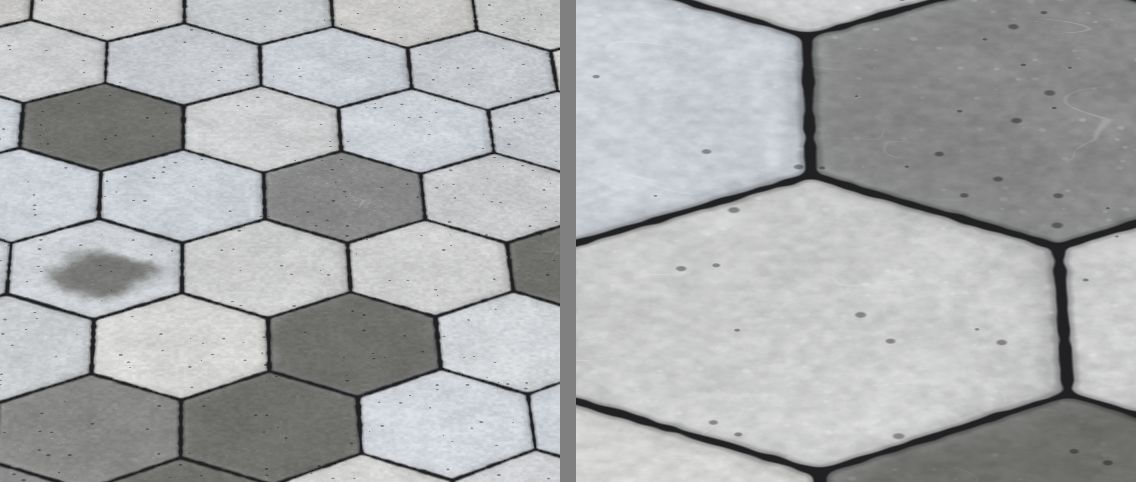
Left, the full canvas; right, a detail of the centre.
Give the GLSL for this texture, as a Shadertoy shader.

```glsl
// Worn concrete hexagon pavers seen in perspective, some of them damp and dark.

const float ROW = 0.8660254;                       // row pitch for a tile pitch of 1
const vec3 PALE = vec3(0.835, 0.845, 0.855);
const vec3 GREY = vec3(0.755, 0.765, 0.775);
const vec3 DAMP = vec3(0.425, 0.425, 0.412);
const vec3 JOINT = vec3(0.13, 0.13, 0.137);

float hash(vec2 p) {
    vec3 q = fract(vec3(p.xyx) * 0.1031);
    q += dot(q, q.yzx + 33.33);
    return fract((q.x + q.y) * q.z);
}

float noise(vec2 p) {
    vec2 i = floor(p), f = fract(p);
    f = f * f * (3.0 - 2.0 * f);
    return mix(mix(hash(i), hash(i + vec2(1, 0)), f.x),
               mix(hash(i + vec2(0, 1)), hash(i + vec2(1, 1)), f.x), f.y);
}

float fbm(vec2 p) {
    float sum = 0.0, amp = 0.5;
    for (int i = 0; i < 5; i++) {
        sum += amp * noise(p);
        p = mat2(1.6, 1.2, -1.2, 1.6) * p + 7.3;
        amp *= 0.5;
    }
    return sum;
}

// Maps canvas coordinates (y down, height 1) to the ground, in tile pitches.
vec2 groundPlane(vec2 canvas) {
    mat3 camera = mat3(0.353, 0.0091, 0.018,
                       -0.0139, 0.1342, -0.0333,
                       0.7242, 0.5545, 1.0);
    vec3 g = inverse(camera) * vec3(canvas, 1.0);
    return vec2(g.x / g.z + 0.5, g.y / g.z * ROW);
}

vec2 nearestCentre(vec2 p) {
    vec2 cell = vec2(1.0, 2.0 * ROW);
    vec2 a = round(p / cell) * cell;
    vec2 b = (floor(p / cell) + 0.5) * cell;
    return distance(p, a) < distance(p, b) ? a : b;
}

// Signed distance to a hexagon with two vertical sides.
float hexagon(vec2 p, float apothem) {
    vec2 mirror = vec2(-ROW, 0.5);
    p = abs(p.yx);
    p -= 2.0 * min(dot(mirror, p), 0.0) * mirror;
    p -= vec2(clamp(p.x, -0.57735 * apothem, 0.57735 * apothem), apothem);
    return length(p) * sign(p.y);
}

// Damp tiles lie along diagonals of the lattice; x = column, y = row.
float dampness(vec2 id) {
    float diagonal = id.x + id.y;
    bool wet = id.x == id.y + 2.0 || (diagonal <= 1.0 && id.y + diagonal >= 2.0);
    return wet ? (diagonal == 0.0 ? 0.72 : 0.98) : 0.0;
}

// Soft-edged damp patch inside a tile.
float dampPatch(vec2 p, float wobble) {
    float r = length((p - vec2(0.03, 0.10)) / vec2(0.31, 0.28));
    return 1.0 - smoothstep(0.55, 1.15, r + (wobble - 0.5) * 0.8);
}

// Randomly placed round flecks, one per grid cell at most.
float flecks(vec2 p, float scale, float share) {
    vec2 cell = floor(p * scale), f = fract(p * scale);
    vec2 spot = 0.3 + 0.4 * vec2(hash(cell + 3.1), hash(cell + 8.7));
    float radius = mix(0.08, 0.28, hash(cell + 5.3));
    return step(hash(cell), share) * (1.0 - smoothstep(radius * 0.4, radius, length(f - spot)));
}

// Thin curved scuffs that appear in worn places only.
float scratches(vec2 p, float tilt) {
    float line = abs(noise(vec2(p.x + p.y * tilt, p.y - p.x * tilt) * vec2(5.0, 13.0)) - 0.5);
    return (1.0 - smoothstep(0.0, 0.025, line)) * smoothstep(0.58, 0.75, noise(p * 7.0 + 4.0));
}

vec3 concrete(vec2 p, vec2 local, vec2 id, float edge, float nearness) {
    float seed = hash(id + 41.0);
    float mottle = fbm(p * 5.0 + 50.0), grain = fbm(p * 38.0 + 90.0);
    float tone = 0.25 + 0.5 * nearness + 0.45 * (seed - 0.5) + 1.3 * (mottle - 0.48);
    vec3 pale = mix(GREY, PALE, clamp(tone, -0.2, 1.25));
    pale += mix(vec3(0.012, 0.0, -0.018), vec3(-0.012, 0.0, 0.018), hash(id + 17.0));

    // Damp staining with a drier, worn rim
    float damp = dampness(id);
    damp *= 1.0 - 0.22 * smoothstep(-0.07, -0.01, edge) * mottle;
    if (id.x == id.y - 1.0) damp = max(damp, 0.88 * dampPatch(local, mottle));
    vec3 color = mix(pale, DAMP + 0.06 * (mottle - 0.5), damp);

    // Bevel shading, grain, flecks, pits and scuffs
    float bevel = smoothstep(-0.065, -0.015, edge);
    color -= bevel * (0.045 + 0.07 * local.x) * (1.0 - 0.7 * damp);
    color += (grain - 0.48) * mix(0.13, 0.08, damp);
    float wear = flecks(p + 60.0, 24.0, 0.14) * 0.6 + scratches(p + 30.0, seed - 0.5) * 0.55;
    color = mix(color, vec3(0.91), wear * mottle * (1.0 - 0.75 * damp));
    return color * (1.0 - 0.35 * flecks(p + 80.0, 17.0, 0.06));
}

void mainImage(out vec4 fragColor, in vec2 fragCoord) {
    vec2 canvas = vec2(fragCoord.x, iResolution.y - fragCoord.y) / iResolution.y;
    vec2 p = groundPlane(canvas);
    vec2 centre = nearestCentre(p), local = p - centre;
    float row = round(centre.y / ROW);
    vec2 id = vec2(round(centre.x - 0.5 * row), row);

    // Rounded tile outline with slightly chipped edges
    float edge = hexagon(local, 0.458) - 0.031;
    edge += 0.009 * (noise(p * 26.0 + 70.0) - 0.5) + 0.006 * (noise(p * 3.0 + 20.0) - 0.5);
    float blur = max(fwidth(edge), 0.004);

    vec3 color = concrete(p, local, id, edge, canvas.y);
    color *= 1.0 - 0.25 * smoothstep(-0.02, 0.0, edge);
    color = mix(color, JOINT, smoothstep(-blur, blur, edge));
    fragColor = vec4(clamp(color, 0.0, 1.0), 1.0);
}
```
